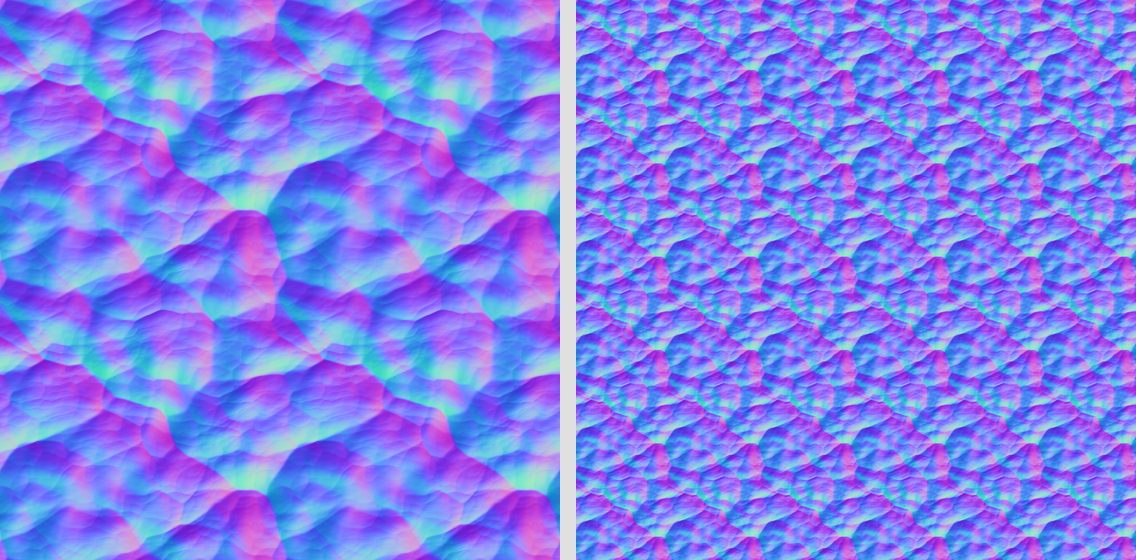
Left, the tile; right, the same tile 3 across and 3 down.
Write a WebGL 2 fragment shader that draws this texture map.

```glsl
#version 300 es
precision highp float;
// Tangent-space normal map of creased, billowy rock, repeated two by two.

uniform vec2 u_resolution;
out vec4 outColor;

const float REPEATS = 2.0;             // tiles across and down
const vec2 BASE_CELLS = vec2(3.0, 4.0); // largest domes per tile
const int OCTAVES = 5;
const float BASE_SLOPE = 0.58;         // steepness of the largest domes
const float SLOPE_FALLOFF = 0.5;       // steepness kept per octave
const float JITTER = 0.92;             // scatter of dome centres
const float SINK = 0.2;                // random lowering of domes
const float SOFT_CREASE = 10.0;
const float SHARP_CREASE = 60.0;
const float WARP = 0.022;              // bend of the creases
const float SWELL_SLOPE = 0.17;        // steepness of the broad smooth waves
const float SAMPLE_STEP = 0.002;       // slope sampling, in tile units
const float TAU = 6.2831853;

vec3 hash3(vec2 cell, float seed) {
  vec3 q = fract(vec3(cell.xyx + seed * 17.3) * vec3(0.1031, 0.1030, 0.0973));
  q += dot(q, q.yxz + 33.33);
  return fract((q.xxy + q.yzz) * q.zyx);
}

// Layered sines with whole frequencies, so the bend wraps.
vec2 warp(vec2 p) {
  vec2 bend = vec2(0.0);
  float amount = WARP;
  float freq = 1.0;
  for (int i = 0; i < 3; i++) {
    vec2 phase = TAU * freq * vec2(p.y + p.x, p.x - p.y) + float(i) * vec2(1.7, 4.1);
    bend += amount * sin(phase + 1.2 * sin(TAU * freq * p.yx + 2.0));
    amount *= 0.27;
    freq = freq * 2.0 + 1.0;
  }
  return p + bend;
}

// Crossing smooth waves that tint the inside of the domes.
float swell(vec2 p) {
  float total = 0.0;
  for (int i = 0; i < 5; i++) {
    float k = float(i);
    vec2 freq = floor(4.6 * vec2(cos(k * 0.7 + 0.2), sin(k * 0.7 + 0.2)) + 0.5);
    float bend = 1.1 * sin(TAU * (p.x - p.y) + k * 2.3) + 0.9 * sin(TAU * (p.x + 2.0 * p.y) + k);
    total += sin(TAU * dot(freq, p) + bend + k * 1.9) / (TAU * length(freq));
  }
  return total * SWELL_SLOPE;
}

// Wrapping cellular domes joined by a soft maximum.
float domes(vec2 p, vec2 cells, float sharpness, float seed) {
  vec2 q = p * cells;
  vec2 base = floor(q);
  float sum = 0.0;
  for (int y = -1; y <= 1; y++) {
    for (int x = -1; x <= 1; x++) {
      vec2 cell = base + vec2(x, y);
      vec3 rnd = hash3(mod(cell, cells), seed);
      vec2 offset = cell + 0.5 + JITTER * (rnd.xy - 0.5) - q;
      sum += exp(-sharpness * (dot(offset, offset) + SINK * rnd.z));
    }
  }
  return log(sum) / sharpness;
}

// Fractal stack of domes; creases fade in and out over the surface.
float height(vec2 p) {
  vec2 q = warp(p);
  vec2 cells = BASE_CELLS;
  float slope = BASE_SLOPE;
  float total = swell(p);
  for (int i = 0; i < OCTAVES; i++) {
    float seed = float(i) + 4.0;
    float fade = 0.5 + 0.5 * sin(TAU * (p.x + 2.0 * p.y) + seed * 2.4)
                           * sin(TAU * (2.0 * p.x - p.y) + seed * 1.1);
    float sharpness = mix(SOFT_CREASE, SHARP_CREASE, i == 0 ? 0.3 + 0.7 * fade : fade);
    total += slope / cells.y * domes(q, cells, sharpness, seed);
    cells *= 2.0;
    slope *= SLOPE_FALLOFF;
  }
  return total;
}

void main() {
  vec2 p = fract(gl_FragCoord.xy / u_resolution * REPEATS);

  // Central differences also smooth the crease edges.
  vec2 e = vec2(SAMPLE_STEP, 0.0);
  vec2 gradient = vec2(height(p + e.xy) - height(p - e.xy),
                       height(p + e.yx) - height(p - e.yx)) / (2.0 * SAMPLE_STEP);

  // Red faces right, green faces down.
  vec3 normal = normalize(vec3(-gradient.x, gradient.y, 1.0));
  outColor = vec4(0.5 + 0.5 * normal, 1.0);
}
```
